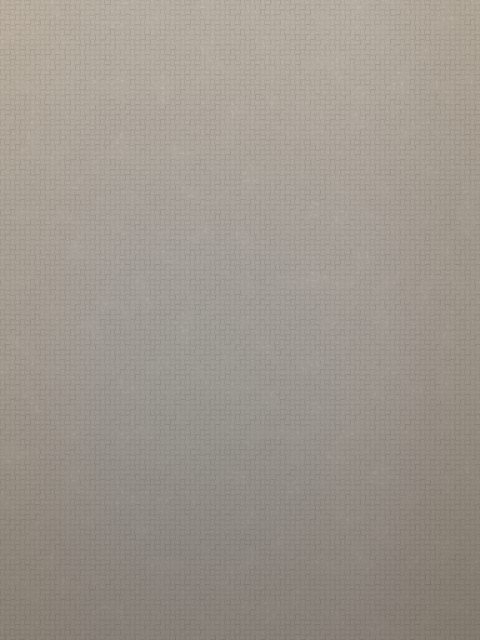
A Shadertoy shader for this texture:

```glsl
#define COLUMNS 96.0
#define ROWS 128.0
#define GROOVE_HALF_WIDTH 0.13
#define GROOVE_DEPTH 0.105
#define JOG 0.09
#define WOBBLE 0.16
#define WEAR 0.55
#define FLECK_GAIN 0.035
#define GRAIN_GAIN 0.018
#define TOP_COLOR vec3(0.705, 0.670, 0.622)
#define MIDDLE_COLOR vec3(0.638, 0.608, 0.575)
#define BOTTOM_COLOR vec3(0.520, 0.488, 0.453)

float hash(vec2 p) {
    vec3 q = fract(vec3(p.xyx) * 0.1031);
    q += dot(q, q.yzx + 33.33);
    return fract((q.x + q.y) * q.z);
}

vec2 gradientAt(vec2 cell) {
    float angle = 6.2832 * hash(cell);
    return vec2(cos(angle), sin(angle));
}

float gradientNoise(vec2 p) {
    vec2 i = floor(p), f = fract(p);
    vec2 u = f * f * f * (f * (f * 6.0 - 15.0) + 10.0);
    vec2 e = vec2(0.0, 1.0);
    float low = mix(dot(gradientAt(i), f),
                    dot(gradientAt(i + e.yx), f - e.yx), u.x);
    float high = mix(dot(gradientAt(i + e.xy), f - e.xy),
                     dot(gradientAt(i + e.yy), f - e.yy), u.x);
    return mix(low, high, u.y);
}

// Groove running along y, broken into segments that jog sideways by turns
float groove(vec2 p, float seed, float blur) {
    float row = floor(p.y);
    float line = floor(p.x + 0.5);
    float side = mod(line + row + seed, 2.0) * 2.0 - 1.0;
    float across = abs(p.x - line - side * JOG);
    float along = abs(fract(p.y) - 0.5);
    float segment = hash(vec2(line, row) + seed * 57.0 + 11.0);
    float depth = mix(1.0, segment, WEAR) * (0.85 + 0.15 * side);
    float body = 1.0 - smoothstep(GROOVE_HALF_WIDTH - blur, GROOVE_HALF_WIDTH + blur, across);
    return body * depth * (1.0 - 0.35 * smoothstep(0.35, 0.5, along));
}

// Lamp falloff from top to bottom, warm at the sides and cool in the middle
vec3 wallLight(vec2 uv) {
    vec3 color = mix(BOTTOM_COLOR, MIDDLE_COLOR, smoothstep(-0.1, 0.62, uv.y));
    color = mix(color, TOP_COLOR, smoothstep(0.5, 1.08, uv.y));
    float cool = exp(-dot((uv - vec2(0.42, 0.36)) * vec2(2.6, 2.4),
                          (uv - vec2(0.42, 0.36)) * vec2(2.6, 2.4)));
    color += cool * vec3(-0.012, 0.002, 0.014);
    float rim = smoothstep(0.25, 0.5, abs(uv.x - 0.5));
    color += rim * vec3(0.006, -0.001, -0.012);
    return color * (1.0 - 0.05 * smoothstep(0.7, 1.0, uv.x));
}

void mainImage(out vec4 fragColor, in vec2 fragCoord) {
    vec2 uv = fragCoord / iResolution.xy;
    vec2 p = uv * vec2(COLUMNS, ROWS);
    float blur = clamp(0.6 * COLUMNS / iResolution.x, 0.04, 0.3);

    // Hand-woven unevenness of the threads
    vec2 weave = p + WOBBLE * vec2(gradientNoise(p * 0.6), gradientNoise(p * 0.6 + 71.3));

    // Crossing grooves
    float upright = groove(weave, 0.0, blur);
    float level = groove(weave.yx, 1.0, blur);
    float grooves = max(upright, level) + 0.15 * min(upright, level);

    // Worn patches with raised pale flecks
    float worn = smoothstep(0.05, 0.45, gradientNoise(p * 0.23 + 19.0));
    float fleck = smoothstep(0.1, 0.5, gradientNoise(p * 1.3 + 43.0));
    float grain = gradientNoise(p * 2.1) + 0.5 * gradientNoise(p * 0.12 + 5.0);

    float shade = 1.0 + 0.035 - GROOVE_DEPTH * grooves * (1.0 - 0.4 * worn);
    shade += FLECK_GAIN * fleck * (0.4 + worn) + GRAIN_GAIN * grain;
    fragColor = vec4(clamp(wallLight(uv) * shade, 0.0, 1.0), 1.0);
}
```
